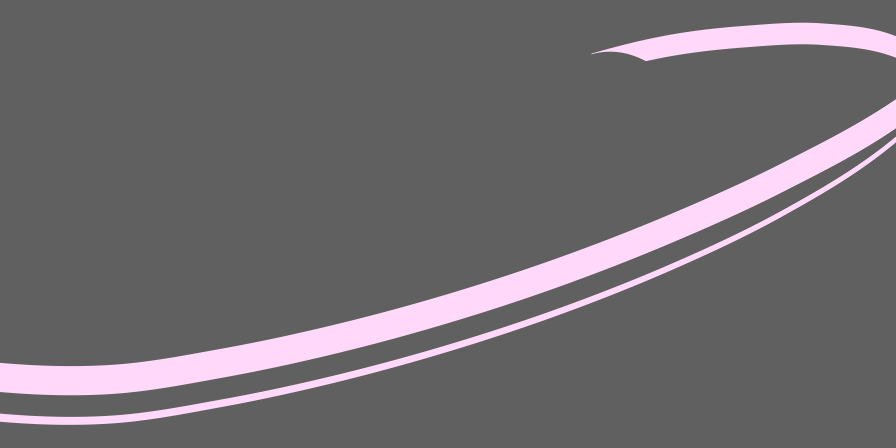
This background is drawn by a WebGL 2 fragment shader. Its source:

```glsl
#version 300 es
precision highp float;
// A broad pink ring with a thin companion stripe sweeping over flat grey.
// Each arc is a smooth spline giving height over x; the bands are filled
// between that spline and offsets of it, with edges softened by one pixel.

#define DESIGN_SIZE vec2(768.0, 384.0)
#define GREY vec3(0.376)
#define PINK vec3(1.0, 0.847, 0.98)
#define FRONT_WIDTH 25.0
#define BACK_WIDTH 18.5
#define STRIPE_GAP 43.5
#define STRIPE_PINCH 11.5
#define TAIL_TIP 507.0
#define NOTCH_TOP vec2(523.0, 44.3)

uniform vec2 u_resolution;
out vec4 fragColor;

// Depth below the top edge, at even steps in x, with one spare knot per end.
const float FRONT_KNOTS[11] = float[](
    296.0, 311.0, 312.7, 298.5, 278.0, 252.0, 220.5, 183.0, 139.0, 85.0, 8.0);
const float BACK_KNOTS[7] = float[](
    66.0, 44.5, 29.5, 22.0, 20.0, 31.0, 70.0);

float catmullRom(float a, float b, float c, float d, float t) {
    return b + 0.5 * t * (c - a + t * (2.0 * a - 5.0 * b + 4.0 * c - d
                        + t * (3.0 * (b - c) + d - a)));
}

float frontArc(float x) {
    float s = clamp(x / 96.0, 0.0, 7.999);
    int i = int(s);
    return catmullRom(FRONT_KNOTS[i], FRONT_KNOTS[i + 1],
                      FRONT_KNOTS[i + 2], FRONT_KNOTS[i + 3], fract(s));
}

float backArc(float x) {
    float s = clamp((x - 512.0) / 64.0, 0.0, 3.999);
    int i = int(s);
    float y = catmullRom(BACK_KNOTS[i], BACK_KNOTS[i + 1],
                         BACK_KNOTS[i + 2], BACK_KNOTS[i + 3], fract(s));
    return y + 0.28 * max(512.0 - x, 0.0);   // straight run out to the tip
}

// Coverage of the span between two depths.
float band(float y, float top, float bottom, float pixel) {
    float upper = clamp((y - top) / pixel + 0.5, 0.0, 1.0);
    float lower = clamp((y - bottom) / pixel + 0.5, 0.0, 1.0);
    return max(upper - lower, 0.0);
}

void main() {
    vec2 uv = gl_FragCoord.xy / u_resolution;
    vec2 p = vec2(uv.x, 1.0 - uv.y) * DESIGN_SIZE;
    float pixel = DESIGN_SIZE.y / u_resolution.y;

    // Broad front arc
    float front = frontArc(p.x);
    float ink = band(p.y, front, front + FRONT_WIDTH, pixel);

    // Thin stripe, drawing closer to the arc near the right side
    float stripe = front + STRIPE_GAP - STRIPE_PINCH * pow(uv.x, 10.0);
    ink = max(ink, band(p.y, stripe, stripe + mix(7.0, 5.0, uv.x), pixel));

    // Back arc, with a curved notch cut out of its pointed tail
    float back = backArc(p.x);
    float fromNotch = p.x - NOTCH_TOP.x;
    float notch = NOTCH_TOP.y + 0.0087 * fromNotch * fromNotch;
    float bottom = min(back + BACK_WIDTH, notch);
    float tail = clamp((p.x - TAIL_TIP) / pixel + 0.5, 0.0, 1.0);
    ink = max(ink, tail * band(p.y, back, bottom, pixel));

    fragColor = vec4(mix(GREY, PINK, ink), 1.0);
}
```
